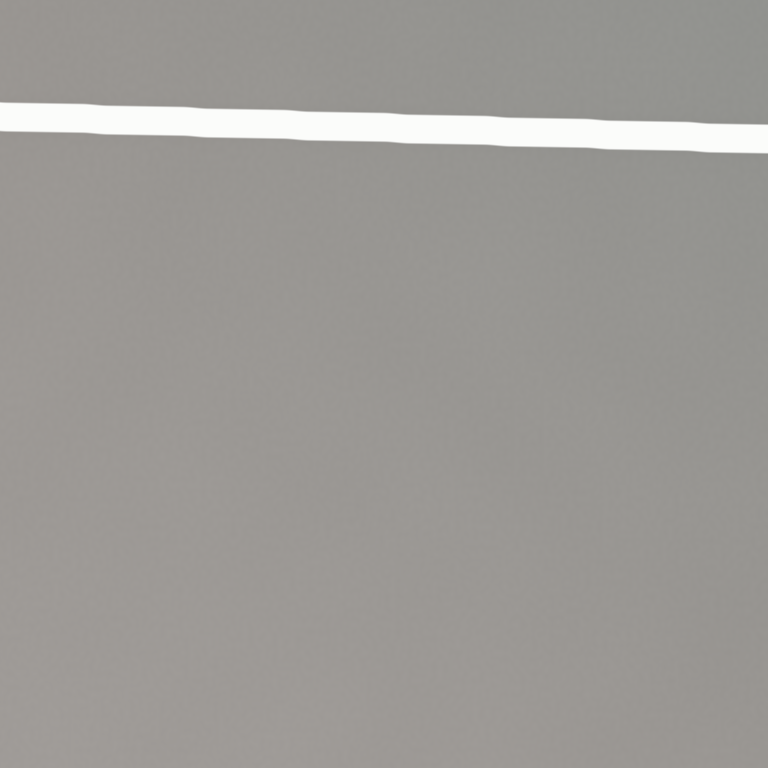
This texture is drawn by a Shadertoy shader. Its source:

```glsl
const vec3 WALL_TOP_LEFT = vec3(0.600, 0.586, 0.571);
const vec3 WALL_TOP_RIGHT = vec3(0.570, 0.574, 0.560);
const vec3 WALL_BOTTOM_LEFT = vec3(0.624, 0.608, 0.594);
const vec3 WALL_BOTTOM_RIGHT = vec3(0.600, 0.587, 0.572);
const vec3 STRIPE_COLOR = vec3(0.985, 0.988, 0.982);

const float STRIPE_LEFT_Y = 0.8485;    // centre height at x = 0
const float STRIPE_SLOPE = -0.0298;
const float STRIPE_HALF_WIDTH = 0.0187;
const float STEP_START = 0.1237;       // first stair along the stripe
const float STEP_PERIOD = 0.1309;
const float STEP_SHARE = 0.45;         // stair against straight slope
const float STEP_SOFTNESS = 0.13;
const float EDGE_SOFTNESS = 0.0016;

const float HALO_DEPTH = 0.012;
const float HALO_WIDTH = 0.006;
const float MOTTLE_STRENGTH = 0.006;
const float GRAIN_STRENGTH = 0.008;

vec2 hashGradient(vec2 cell) {
    vec3 p = fract(cell.xyx * vec3(0.1031, 0.1030, 0.0973));
    p += dot(p, p.yzx + 33.33);
    float angle = 6.2832 * fract((p.x + p.y) * p.z);
    return vec2(cos(angle), sin(angle));
}

float gradientNoise(vec2 p) {
    vec2 i = floor(p);
    vec2 f = p - i;
    vec2 u = f * f * f * (f * (f * 6.0 - 15.0) + 10.0);
    float a = dot(hashGradient(i), f);
    float b = dot(hashGradient(i + vec2(1, 0)), f - vec2(1, 0));
    float c = dot(hashGradient(i + vec2(0, 1)), f - vec2(0, 1));
    float d = dot(hashGradient(i + vec2(1, 1)), f - vec2(1, 1));
    return mix(mix(a, b, u.x), mix(c, d, u.x), u.y);
}

// Centre line that descends in faint, rounded stairs
float stripeCenter(float x) {
    float t = (x - STEP_START) / STEP_PERIOD + 0.5;
    float stair = floor(t) + smoothstep(0.5 - STEP_SOFTNESS, 0.5 + STEP_SOFTNESS, fract(t));
    float steppedX = STEP_START + (stair - 0.5) * STEP_PERIOD;
    return STRIPE_LEFT_Y + STRIPE_SLOPE * mix(x, steppedX, STEP_SHARE);
}

vec3 wallColor(vec2 uv) {
    vec3 top = mix(WALL_TOP_LEFT, WALL_TOP_RIGHT, uv.x);
    vec3 bottom = mix(WALL_BOTTOM_LEFT, WALL_BOTTOM_RIGHT, uv.x * uv.x);
    vec3 color = mix(bottom, top, uv.y);

    // Broad mottling and fine grain
    color += MOTTLE_STRENGTH * gradientNoise(uv * 7.0);
    color += GRAIN_STRENGTH * gradientNoise(uv * vec2(130.0, 110.0));
    return color;
}

void mainImage(out vec4 fragColor, in vec2 fragCoord) {
    vec2 uv = fragCoord / iResolution.xy;
    float stripeDistance = abs(uv.y - stripeCenter(uv.x)) - STRIPE_HALF_WIDTH;

    // Wall, slightly darkened beside the stripe
    vec3 color = wallColor(uv);
    color -= HALO_DEPTH * exp(-max(stripeDistance, 0.0) / HALO_WIDTH);

    // Bright stripe
    float softness = max(EDGE_SOFTNESS, 0.75 / iResolution.y);
    float stripe = 1.0 - smoothstep(-softness, softness, stripeDistance);
    color = mix(color, STRIPE_COLOR, stripe);

    fragColor = vec4(color, 1.0);
}
```
